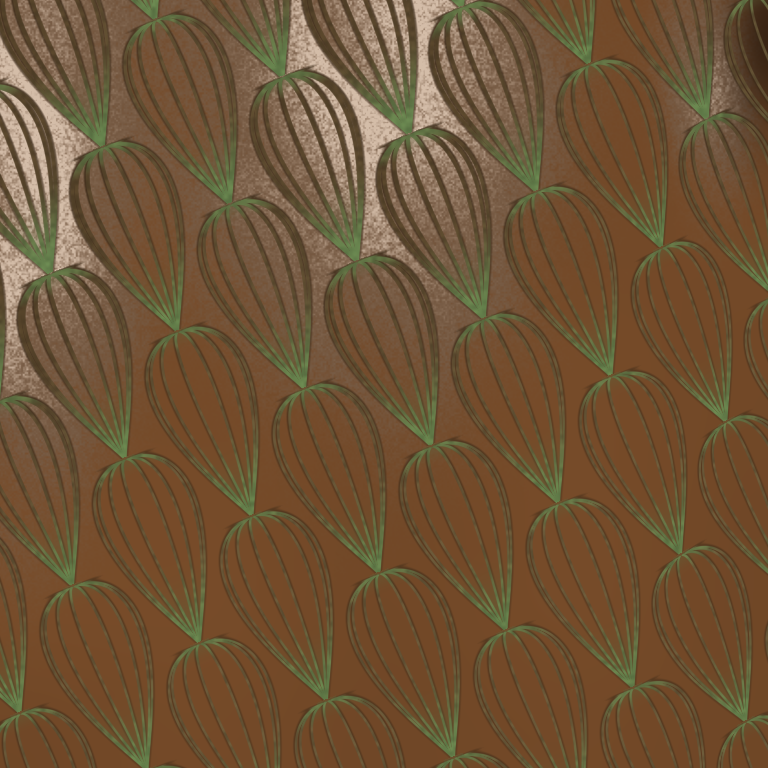
Reproduce this pattern procedurally as a Shadertoy shader.

```glsl
// Slanted lattice of ribbed teardrops in green relief on brushed copper leather.

const float DROP_LENGTH = 0.259;
const float COLUMN_STEP = 0.1254;
const float COLUMN_SHIFT = 0.506;  // drop lengths between neighbouring columns
const float DROP_SCALE = 0.166;
const float CAP_POWER = 0.45;
const float TIP_POWER = 1.1;
const float CAP_MARGIN = 0.012;
const int RIB_COUNT = 8;

float hash(vec2 p) {
    vec3 q = fract(p.xyx * vec3(0.1031, 0.103, 0.0973));
    q += dot(q, q.yzx + 33.33);
    return fract((q.x + q.y) * q.z);
}

float noise(vec2 p) {
    vec2 i = floor(p), f = fract(p);
    f = f * f * (3.0 - 2.0 * f);
    return mix(mix(hash(i), hash(i + vec2(1, 0)), f.x),
               mix(hash(i + vec2(0, 1)), hash(i + vec2(1, 1)), f.x), f.y);
}

float glow(vec2 p, vec2 center, vec2 radius) {
    vec2 q = (p - center) / radius;
    return exp(-dot(q, q));
}

float stroke(float d, float halfWidth, float pixel) {
    return 1.0 - smoothstep(halfWidth - pixel * 0.8, halfWidth + pixel * 0.8, d);
}

// Half width of a drop; t runs from its round cap (0) to its tip (1).
float dropProfile(float t) {
    return DROP_SCALE * pow(t, CAP_POWER) * pow(1.0 - t, TIP_POWER);
}

// Returns rib coverage, shadow coverage, green tint and inside mask.
vec4 ribbedDrop(float x, float t, vec2 id, float halfWidth, float pixel) {
    float s = clamp(t, 0.004, 0.996);
    float w = dropProfile(s);
    float slope = w * (CAP_POWER / s - TIP_POWER / (1.0 - s)) / DROP_LENGTH;
    float overshoot = (t - s) * DROP_LENGTH;
    float rib = 0.0, shadow = 0.0;
    for (int i = 0; i < RIB_COUNT; i++) {
        float u = float(i) / float(RIB_COUNT - 1) * 2.0 - 1.0;
        float jitter = (hash(id + float(i) * 7.3) - 0.5) * 0.09 * (1.0 - u * u);
        float k = sin(u * 1.5708) + jitter;
        float d = (x - k * w) / sqrt(1.0 + k * k * slope * slope);
        float side = k < 0.0 ? -1.0 : 1.0;
        rib = max(rib, stroke(length(vec2(d, overshoot)), halfWidth, pixel));
        float shadowDistance = length(vec2(d - side * 0.0013, overshoot));
        shadow = max(shadow, stroke(shadowDistance, halfWidth * 1.35, pixel * 1.6));
    }
    float inside = smoothstep(-pixel, pixel, w - abs(x));
    float green = max(smoothstep(0.5, 0.95, t), 0.8 - smoothstep(0.0, 0.14, t));
    return vec4(rib, shadow * mix(1.0, 0.6, s), green * max(rib, inside), inside);
}

// Metallic light falling in soft vertical bands from the top.
float sheenAt(vec2 p) {
    vec2 q = p + (noise(p * 7.0) - 0.5) * vec2(0.07, 0.04);
    return 0.85 * glow(q, vec2(0.03, 0.83), vec2(0.13, 0.40))
         + 0.85 * glow(q, vec2(0.49, 0.97), vec2(0.20, 0.40))
         + 0.45 * glow(q, vec2(0.91, 0.88), vec2(0.05, 0.16));
}

vec3 leather(vec2 p, float sheen) {
    float grain = noise(p * 420.0) * 0.6 + noise(p * 230.0) * 0.4 - 0.5;
    float lit = clamp(sheen + grain * sheen * 0.9, 0.0, 1.0);
    vec3 copper = vec3(0.45, 0.285, 0.155) * (0.97 + 0.08 * noise(p * 4.0));
    vec3 color = mix(copper, vec3(0.46, 0.35, 0.26), smoothstep(0.03, 0.28, lit));
    color = mix(color, vec3(0.83, 0.74, 0.66), smoothstep(0.22, 0.85, lit));
    return color * (1.0 - 0.5 * glow(p, vec2(1.0, 0.95), vec2(0.05, 0.13)));
}

void mainImage(out vec4 fragColor, in vec2 fragCoord) {
    vec2 p = fragCoord / iResolution.y;
    float pixel = 1.0 / iResolution.y;

    // Lattice frame, gently compressed toward the right edge.
    vec2 bend = vec2(0.02, -0.035 * (1.0 - p.y)) * smoothstep(0.82, 1.0, p.x);
    vec2 q = p + bend - vec2(0.5625, 0.418);
    float across = dot(q, vec2(0.9271, 0.3744));
    float along = dot(q, vec2(0.3744, -0.9271)) / DROP_LENGTH;

    float sheen = sheenAt(p);
    float halfWidth = mix(0.0016, 0.0026, clamp(sheen * 1.6, 0.0, 1.0));
    float column = floor(across / COLUMN_STEP + 0.5);
    vec4 relief = vec4(0.0);
    float facet = 1.0;
    for (int i = -1; i <= 1; i++) {
        float c = column + float(i);
        float x = across - c * COLUMN_STEP;
        float y = along - c * COLUMN_SHIFT + CAP_MARGIN;
        vec2 id = vec2(c, floor(y)) + 40.0;
        vec4 drop = ribbedDrop(x, fract(y) - CAP_MARGIN, id, halfWidth, pixel);
        relief = max(relief, drop);
        float tilt = 0.75 + 3.0 * x + 0.3 * (hash(id) - 0.5);
        facet = mix(facet, tilt, drop.w);
    }

    // Ground, then shadow, webbed tips and ribs.
    vec3 color = leather(p, sheen * facet);
    color = mix(color, vec3(0.22, 0.155, 0.085), relief.y * mix(0.55, 0.85, min(sheen * 2.0, 1.0)));
    color = mix(color, vec3(0.35, 0.40, 0.24), relief.z * relief.z * 0.45);
    vec3 ribColor = mix(vec3(0.40, 0.34, 0.22), vec3(0.33, 0.26, 0.16), min(sheen * 2.0, 1.0));
    ribColor = mix(ribColor, vec3(0.39, 0.51, 0.30), relief.z);
    ribColor *= 0.88 + 0.24 * noise(p * 160.0);
    color = mix(color, ribColor, relief.x * 0.9);
    fragColor = vec4(color, 1.0);
}
```
